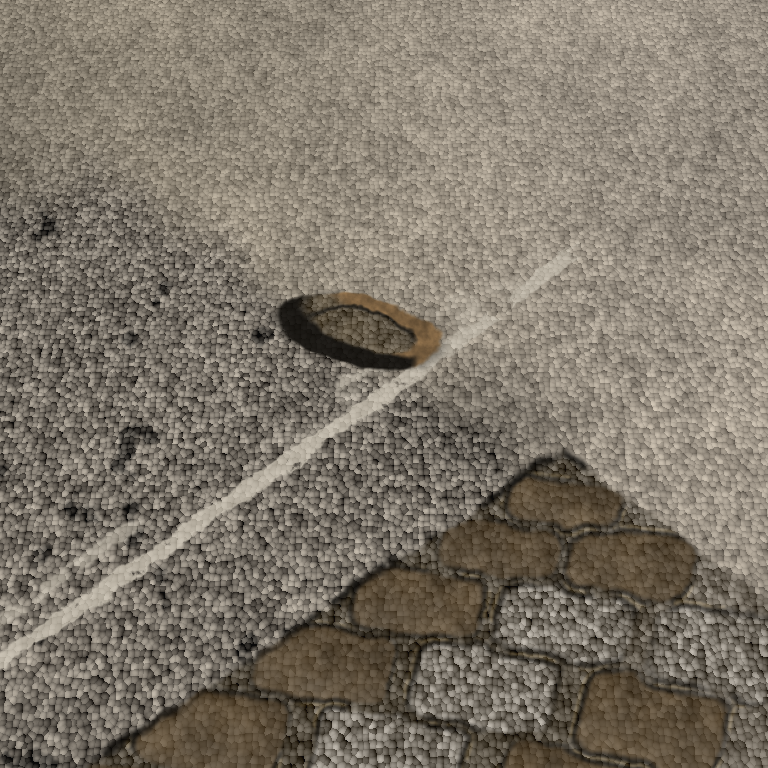
Write a WebGL 2 fragment shader that draws this texture.

```glsl
#version 300 es
precision highp float;
uniform vec2 u_resolution;
out vec4 fragColor;

float hash(vec2 p) {
  vec3 h = fract(vec3(p.xyx) * vec3(0.1031, 0.103, 0.0973));
  h += dot(h, h.yzx + 33.33);
  return fract((h.x + h.y) * h.z);
}

float noise(vec2 p) {
  vec2 i = floor(p), f = fract(p);
  f = f * f * (3.0 - 2.0 * f);
  return mix(mix(hash(i), hash(i + vec2(1, 0)), f.x),
             mix(hash(i + vec2(0, 1)), hash(i + vec2(1, 1)), f.x), f.y);
}

float fbm(vec2 p) {
  float sum = 0.0, amp = 0.53;
  for (int i = 0; i < 4; i++) {
    sum += amp * noise(p);
    p = mat2(1.6, 1.2, -1.2, 1.6) * p + 7.3;
    amp *= 0.5;
  }
  return sum;
}

// Signed brightness of pebbles lit from the lower left
float gravel(vec2 p) {
  vec2 cell = floor(p), toPebble = vec2(0);
  float nearest = 9.0, tint = 0.0;
  for (int y = -1; y <= 1; y++)
    for (int x = -1; x <= 1; x++) {
      vec2 c = cell + vec2(x, y);
      vec2 d = c + 0.15 + 0.7 * vec2(hash(c), hash(c + 51.7)) - p;
      if (dot(d, d) < nearest) {
        nearest = dot(d, d);
        toPebble = d;
        tint = hash(c + 17.1);
      }
    }
  return (tint - 0.5) * 0.75 + dot(toPebble, vec2(0.35, 0.3)) + 0.22 - 0.85 * nearest;
}

float roundBox(vec2 p, vec2 halfSize, float r) {
  vec2 q = abs(p) - halfSize + r;
  return length(max(q, 0.0)) + min(max(q.x, q.y), 0.0) - r;
}

void main() {
  vec2 uv = gl_FragCoord.xy / u_resolution;
  float broad = fbm(uv * 7.0), mid = fbm(uv * 28.0 + 9.0), fine = fbm(uv * 110.0 + 3.0);
  vec2 warped = uv + 0.012 * (vec2(mid, fbm(uv * 28.0 + 40.0)) - 0.5);
  vec2 ground = vec2(uv.x - 0.5, 2.3) / (2.6 - uv.y);
  float grain = gravel(ground * 300.0) + 0.5 * (fine - 0.5);

  // Pale worn road with a darker, coarser patch on the left
  float darkEdge = min(0.85 - 0.65 * uv.x, 0.785 - 0.1 * uv.x) - uv.y + 0.12 * (broad - 0.5);
  float dark = smoothstep(-0.04, 0.05, darkEdge);
  vec3 pale = mix(vec3(0.55, 0.515, 0.455), vec3(0.59, 0.555, 0.505), smoothstep(0.1, 0.9, uv.x));
  pale *= 1.0 - 0.13 * smoothstep(0.3, 0.0, length((uv - vec2(0.0, 0.82)) * vec2(0.8, 1.2)));
  vec3 col = mix(pale, vec3(0.425, 0.4, 0.365), dark);
  col *= 0.82 + 0.22 * broad + 0.16 * mid;
  col *= 1.0 - 0.25 * smoothstep(0.12, 0.0, length((uv - vec2(0.63, 0.45)) * vec2(0.7, 1.1)));
  col *= 1.0 - 0.55 * smoothstep(0.72, 0.8, fbm(uv * 18.0 + 70.0)) * dark;
  float rough = mix(0.27, 0.42, dark) * mix(1.0, 0.75, smoothstep(0.4, 1.0, uv.y));
  col += grain * rough * vec3(1.0, 0.97, 0.91);

  // Painted line and the remnants of its upper edge
  float across = (warped.y - 0.137 - 0.7 * warped.x - 0.012 * smoothstep(0.6, 0.75, uv.x)) * 0.82;
  float ragged = 0.009 * (fine - 0.5) + 0.007 * (mid - 0.5);
  float line = smoothstep(0.002, -0.002, abs(across) - 0.0098 + ragged);
  float gapWear = smoothstep(0.57, 0.63, uv.x) * (1.0 - smoothstep(0.67, 0.7, uv.x));
  float wear = 0.28 + 0.22 * gapWear + 0.5 * smoothstep(0.73, 0.79, uv.x);
  line *= smoothstep(wear - 0.06, wear + 0.05, 0.6 * mid + 0.4 * fine);
  float oldPaint = smoothstep(0.013, 0.006, abs(across - 0.045) + ragged);
  float oldWear = 0.52 - 0.17 * smoothstep(0.1, 0.04, uv.x)
    - 0.12 * smoothstep(0.06, 0.01, abs(uv.x - 0.49));
  oldPaint *= smoothstep(oldWear - 0.04, oldWear + 0.08, mid) * smoothstep(0.64, 0.55, uv.x);
  float dust = smoothstep(0.035, 0.0, abs(across - 0.02)) * smoothstep(0.3, 0.45, uv.x)
    * smoothstep(0.76, 0.65, uv.x) * smoothstep(0.4, 0.65, mid);
  vec3 paint = vec3(0.72, 0.69, 0.635) + 0.11 * grain;
  col = mix(col, paint, max(max(line, 0.8 * oldPaint), 0.55 * dust));

  // Cobbles laid in curved diagonal rows, exposed below a broken edge
  float exposed = min(0.66 * warped.x - 0.07 - warped.y, 0.95 - 0.73 * warped.x - warped.y);
  exposed += 0.02 * (mid - 0.5);
  float first = 9.0, second = 9.0, bare = 0.0, height = 0.0;
  for (int k = 0; k < 18; k++) {
    float i = float(k % 6), j = float(k / 6);
    vec2 center = vec2(0.735 - 0.075 * i - 0.01 * i * i, 0.342 - 0.055 * i - 0.0047 * i * i);
    center += j * vec2(0.085, -0.078 - 0.015 * i) + j * (j - 1.0) * vec2(0.015, -0.02);
    vec2 size = vec2(0.073 + 0.005 * i + 0.008 * j, 0.031 + 0.006 * i + 0.014 * j);
    vec2 p = warped - center;
    p.y += 0.14 * p.x;
    p.x -= 0.25 * p.y;
    float d = roundBox(p, size, 0.026);
    if (d < first) {
      second = first;
      first = d;
      height = p.y / size.y;
      bare = (j < 0.5 || (j < 1.5 && i < 0.5) || (j > 1.5 && i > 0.5)) ? 1.0 : 0.0;
    } else second = min(second, d);
  }
  float inside = min(-first, 0.5 * (second - first) - 0.005);
  float stone = smoothstep(-0.002, 0.005, inside);
  vec3 earth = mix(vec3(0.29, 0.26, 0.21), vec3(0.41, 0.38, 0.335), smoothstep(0.65, 0.95, uv.x));
  earth += 0.32 * grain;
  vec3 smoothStone = vec3(0.355, 0.3, 0.225) * (0.75 + 0.5 * mid) + 0.13 * grain - 0.035 * height;
  vec3 coated = vec3(0.44, 0.415, 0.375) + 0.42 * grain;
  vec3 cobble = mix(earth, mix(coated, smoothStone, bare), stone);
  cobble *= 1.0 - 0.45 * smoothstep(0.008, 0.0, abs(inside)) * smoothstep(0.25, 0.6, mid);
  cobble += vec3(0.13, 0.11, 0.07) * smoothstep(0.005, 0.0, abs(inside + 0.005)) * smoothstep(0.5, 0.65, mid);
  col = mix(col, cobble, smoothstep(-0.004, 0.008, exposed));
  float lip = smoothstep(0.012, 0.0, abs(exposed - 0.004)) * smoothstep(0.38, 0.6, mid);
  col *= 1.0 - 0.65 * lip * smoothstep(0.85, 0.78, uv.x);

  // Pothole: earthy floor, tan far wall, shadow along the near wall
  vec2 h = warped - vec2(0.467, 0.568);
  h = vec2(0.98 * h.x - 0.2 * h.y, 0.2 * h.x + 0.98 * h.y) / vec2(0.107, 0.045);
  float rim = length(h) - 1.0 + 0.22 * (mid - 0.5);
  float hole = smoothstep(0.05, -0.04, rim);
  vec3 pit = vec3(0.36, 0.32, 0.255) * (0.65 + 0.65 * mid) + 0.22 * grain;
  float farWall = smoothstep(-0.38, -0.28, rim) * smoothstep(0.0, 0.3, h.x + 0.6 * h.y);
  pit = mix(pit, vec3(0.47, 0.37, 0.25) * (0.7 + 0.6 * fine), farWall);
  pit *= 1.0 - 0.6 * smoothstep(0.08, 0.0, abs(rim + 0.36)) * smoothstep(-0.2, 0.3, h.y);
  float shade = smoothstep(0.9, 1.05, length(h - vec2(0.28, 0.48)) + 0.3 * (mid - 0.5));
  shade *= 1.0 - smoothstep(0.68, 0.82, h.x);
  pit = mix(pit, vec3(0.1, 0.09, 0.075) + 0.04 * grain, shade);
  col *= 1.0 - 0.3 * smoothstep(0.2, 0.0, abs(rim)) * smoothstep(0.4, 0.6, mid);
  col = mix(col, pit, hole);

  fragColor = vec4(clamp(col, 0.03, 0.92), 1.0);
}
```
